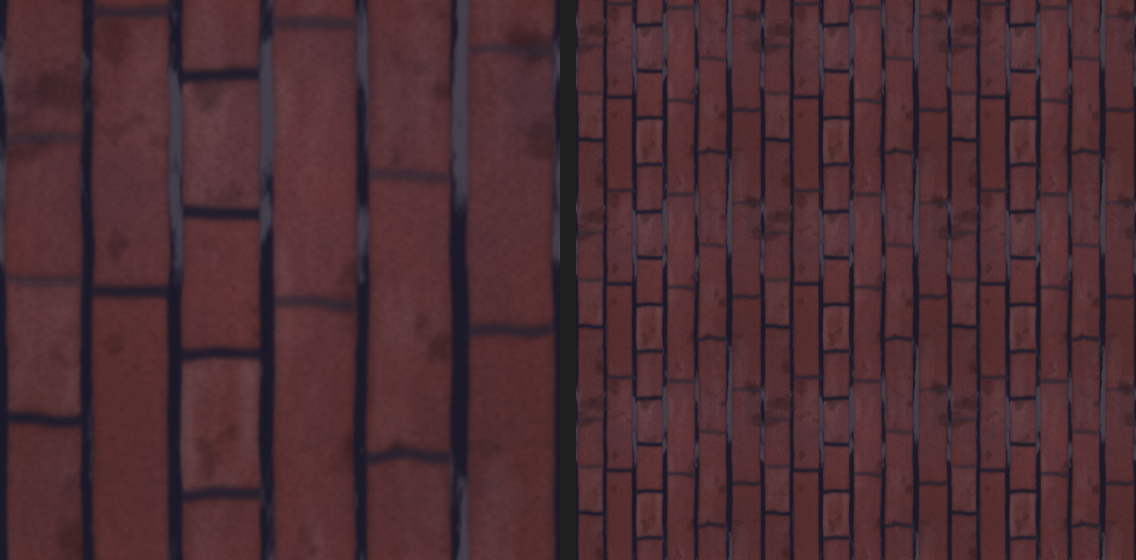
Left: one tile. Right: repeated 3 by 3.
Give the GLSL for this texture, as a three.js fragment shader.

```glsl
// Worn red bricks standing in six staggered columns with soft dark mortar, tiling.
varying vec2 vUv;

const float PI = 3.14159;
const float COLUMNS = 6.0;
const vec3 BRICK_RED = vec3(0.355, 0.188, 0.195);
const vec3 BRICK_DULL = vec3(0.300, 0.185, 0.212);
const vec3 BRICK_PALE = vec3(0.405, 0.275, 0.290);
const vec3 MORTAR_DARK = vec3(0.105, 0.095, 0.155);
const vec3 MORTAR_GREY = vec3(0.290, 0.265, 0.315);

float hash(vec2 p) {
  return fract(sin(dot(p, vec2(127.1, 311.7))) * 43758.5453);
}

// Value noise over the unit square that wraps after a whole number of cells
float noise(vec2 uv, vec2 cells) {
  vec2 p = uv * cells;
  vec2 i = floor(p);
  vec2 f = fract(p);
  f = f * f * (3.0 - 2.0 * f);
  vec2 a = mod(i, cells);
  vec2 b = mod(i + 1.0, cells);
  return mix(mix(hash(a), hash(vec2(b.x, a.y)), f.x),
             mix(hash(vec2(a.x, b.y)), hash(b), f.x), f.y);
}

float fbm(vec2 uv, vec2 cells) {
  float sum = 0.0;
  float gain = 0.533;
  for (int i = 0; i < 4; i++) {
    sum += gain * noise(uv, cells);
    cells *= 2.0;
    gain *= 0.5;
  }
  return sum;
}

// One value per column, from left to right
float pick(vec3 left, vec3 right, float column) {
  vec3 v = column < 2.5 ? left : right;
  float k = mod(column, 3.0);
  return k < 0.5 ? v.x : (k < 1.5 ? v.y : v.z);
}

// Darkness of a cross joint; one joint of the first column is missing
float jointStrength(float column, float joint) {
  if (column < 0.5 && joint > 2.5) return 0.0;
  float lower = pick(vec3(0.92, 0.88, 0.85), vec3(0.62, 0.78, 0.72), column);
  float upper = pick(vec3(0.50, 0.68, 0.92), vec3(0.58, 0.55, 0.50), column);
  return joint < 0.5 ? lower : upper;
}

float band(float dist, float halfWidth, float blur) {
  return 1.0 - smoothstep(halfWidth - blur, halfWidth + blur, dist);
}

vec3 brickColor(vec2 uv, vec2 id, float pale) {
  float mottle = fbm(uv, vec2(7.0, 6.0));
  float streak = fbm(uv + 0.37, vec2(16.0, 5.0));
  float dull = 0.35 + 0.45 * (hash(id + 3.0) - 0.5) - 0.25 * sin(2.0 * PI * (uv.y - 0.05));
  vec3 color = mix(BRICK_RED, BRICK_DULL, clamp(dull + 1.2 * (mottle - 0.5), 0.0, 1.0));
  float bloom = smoothstep(0.45, 0.8, streak) * 0.4 + pale * smoothstep(0.2, 0.7, streak);
  color = mix(color, BRICK_PALE, clamp(bloom, 0.0, 0.8));
  // Broad light, small stains and fine grain
  float light = 1.0 + 0.06 * cos(2.0 * PI * (uv.y - 0.7)) - 0.04 * cos(2.0 * PI * uv.x);
  float stain = smoothstep(0.6, 0.85, fbm(uv + 0.71, vec2(12.0, 11.0)));
  float grain = noise(uv, vec2(170.0)) + noise(uv, vec2(93.0)) - 1.0;
  return color * light * (1.0 - 0.25 * stain) * (1.0 + 0.07 * grain);
}

void main() {
  vec2 uv = vUv;

  // Columns of slightly unequal width with wavering sides
  float waver = 0.007 * (noise(uv, vec2(6.0, 9.0)) - 0.5);
  float across = (uv.x + 0.024 * sin(PI * uv.x) + waver) * COLUMNS;
  float column = mod(floor(across), COLUMNS);
  float side = mod(floor(across + 0.5), COLUMNS);
  float dx = abs(fract(across + 0.5) - 0.5) / COLUMNS;

  // Bricks within a column: two long or four short
  float count = (column < 0.5 || abs(column - 2.0) < 0.5) ? 4.0 : 2.0;
  float phase = pick(vec3(0.251, 0.477, 0.118), vec3(0.457, 0.186, 0.411), column);
  float sag = 0.012 * (noise(uv, vec2(18.0, 7.0)) - 0.5);
  float along = (uv.y - phase + sag) * count;
  float slot = mod(floor(along), count);
  float joint = mod(floor(along + 0.5), count);
  float dy = abs(fract(along + 0.5) - 0.5) / count;
  if (column < 0.5) slot = min(slot, 2.0);

  float pale = count > 3.0 ? (slot < 0.5 ? 0.65 : (slot > 1.5 && slot < 2.5 ? 0.2 : 0.0)) : 0.0;
  vec3 color = brickColor(uv, vec2(column, slot), pale);

  // Soft shade around each brick, then rounded cross joints
  float strength = jointStrength(column, joint);
  float radius = 0.024;
  float rounded = radius - length(max(radius - vec2(dx, dy), 0.0));
  float ragged = 0.004 * (fbm(uv, vec2(30.0)) - 0.5);
  color *= 1.0 - 0.16 * max(band(dx, 0.018, 0.012), strength * band(dy, 0.018, 0.014));
  float crossMask = strength * band(rounded + ragged, 0.0095, 0.0085);
  vec3 crossColor = mix(MORTAR_DARK, MORTAR_GREY, 0.8 * (1.0 - strength));
  color = mix(color, crossColor, crossMask);

  // Long joints, dusted with grey mostly toward the top
  float halfWidth = pick(vec3(0.0105, 0.0095, 0.0115), vec3(0.0120, 0.0095, 0.0140), side);
  float dust = fbm(uv, vec2(24.0, 9.0)) + 0.16 * cos(2.0 * PI * (uv.y - 0.77));
  float wear = smoothstep(0.48, 0.74, dust);
  vec3 longColor = mix(MORTAR_DARK, MORTAR_GREY, 0.9 * wear);
  color = mix(color, longColor, 0.95 * band(dx + ragged, halfWidth, 0.006));

  gl_FragColor = vec4(color, 1.0);
}
```
